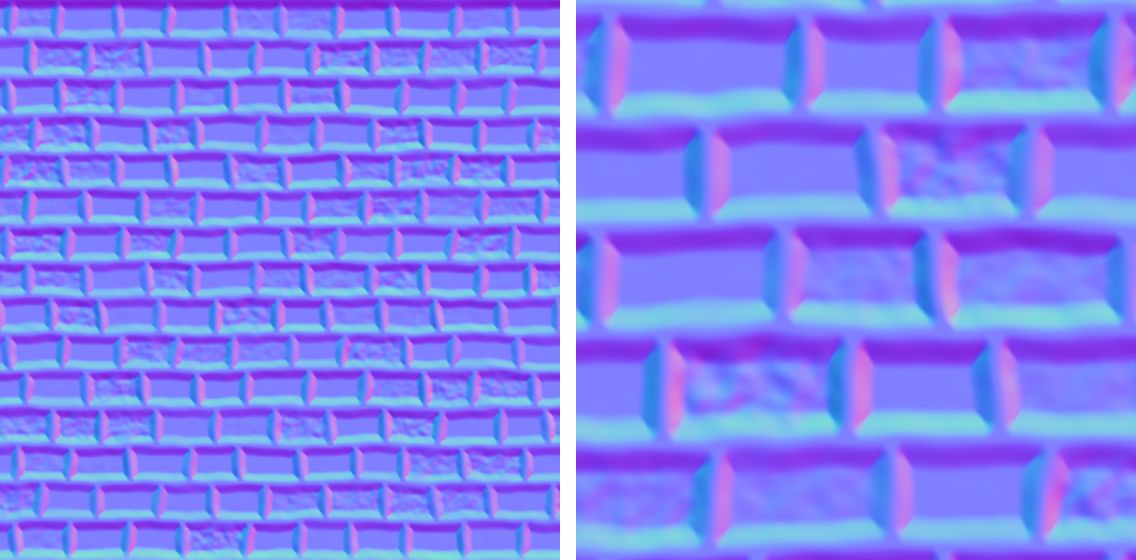
Left, the full canvas; right, a detail of the centre.
Write a Shadertoy shader that draws this texture map.

```glsl
// Tangent-space normal map of a worn, hand-laid brick wall in running bond.

const float TAU = 6.2831853;
const vec2 BRICKS = vec2(10.0, 15.0);   // repeats across and down
const float BEVEL_WIDTH = 0.014;
const float BEVEL_HEIGHT = 0.007;
const float CORNER_RADIUS = 0.008;
const float JOINT_GAP = 0.0008;
const float BEVEL_ASPECT = 0.75;        // below 1 widens the top and bottom bevels

vec2 hash2(vec2 p) {
    vec3 q = fract(vec3(p.xyx) * vec3(0.1031, 0.1030, 0.0973));
    q += dot(q, q.yzx + 33.33);
    return fract((q.xx + q.yz) * q.zy);
}

float cornerRamp(vec2 cell, vec2 offset, float period, float seed) {
    vec2 gradient = hash2(mod(cell, period) + seed) * 2.0 - 1.0;
    return dot(gradient, offset);
}

// Gradient noise that tiles after "period" cells.
float gradientNoise(vec2 uv, float period, float seed) {
    vec2 p = uv * period;
    vec2 i = floor(p), f = fract(p);
    vec2 w = f * f * f * (f * (f * 6.0 - 15.0) + 10.0);
    vec2 e = vec2(1.0, 0.0);
    float low = mix(cornerRamp(i, f, period, seed),
                    cornerRamp(i + e.xy, f - e.xy, period, seed), w.x);
    float high = mix(cornerRamp(i + e.yx, f - e.yx, period, seed),
                     cornerRamp(i + e.xx, f - e.xx, period, seed), w.x);
    return mix(low, high, w.y);
}

float roundedBox(vec2 p, vec2 halfSize, float radius) {
    vec2 q = abs(p) - halfSize + radius;
    return length(max(q, 0.0)) + min(max(q.x, q.y), 0.0) - radius;
}

// Alternate rows shift by half a brick; the lower courses drift sideways.
float rowShift(float row) {
    return 0.5 * mod(row, 2.0) + 0.1 - 0.8 * (1.0 - smoothstep(2.0, 8.0, row));
}

// Position of an uneven, slightly leaning vertical joint, in bricks.
float jointPosition(float index, float row, float v) {
    vec2 h = hash2(vec2(mod(index, BRICKS.x), row) + 17.0) - 0.5;
    return index + 0.2 * h.x + 0.16 * h.y * (v - 0.5);
}

// Gentle sag of the courses and raggedness of the edges.
vec2 warpWall(vec2 uv) {
    vec2 coarse = vec2(gradientNoise(uv, 6.0, 3.0), gradientNoise(uv, 7.0, 41.0));
    vec2 fine = vec2(gradientNoise(uv, 28.0, 71.0), gradientNoise(uv, 28.0, 113.0));
    uv.y -= 0.006 * sin(TAU * uv.y);
    return uv + coarse * vec2(0.006, 0.009) + fine * 0.004;
}

float wallHeight(vec2 uv) {
    vec2 p = warpWall(uv) * BRICKS;
    float row = mod(floor(p.y), BRICKS.y);
    float v = fract(p.y);
    float u = p.x - rowShift(row);

    // Find the brick between its two joints.
    float index = floor(u);
    if (u < jointPosition(index, row, v)) index -= 1.0;
    else if (u >= jointPosition(index + 1.0, row, v)) index += 1.0;
    float left = jointPosition(index, row, v);
    float right = jointPosition(index + 1.0, row, v);

    // Bevelled block with its own height and size.
    vec2 brick = vec2(mod(index, BRICKS.x), row);
    vec2 look = hash2(brick + 53.0);
    vec2 scale = vec2(1.0, BEVEL_ASPECT) / BRICKS;
    vec2 local = vec2(u - 0.5 * (left + right), v - 0.5) * scale;
    vec2 halfSize = vec2(right - left, 1.0) * scale * 0.5 - JOINT_GAP * (0.5 + look.y);
    float inset = -roundedBox(local, halfSize, CORNER_RADIUS);
    float bevel = smoothstep(0.0, BEVEL_WIDTH, inset);

    // Only some faces are strongly pitted.
    float wear = mix(0.06, 1.0, smoothstep(0.5, 1.0, look.x));
    float pits = gradientNoise(uv, 46.0, 151.0) + 0.4 * gradientNoise(uv, 85.0, 197.0);
    return bevel * (BEVEL_HEIGHT * mix(0.8, 1.15, look.y) + 0.004 * wear * pits);
}

// Central differences of the height field.
vec2 wallSlope(vec2 uv, float stepSize) {
    vec2 e = vec2(stepSize, 0.0);
    return vec2(wallHeight(uv + e.xy) - wallHeight(uv - e.xy),
                wallHeight(uv + e.yx) - wallHeight(uv - e.yx)) / (2.0 * stepSize);
}

// Extra tilt where the sheet ends at the top and bottom.
float rimTilt(float y) {
    return 0.45 * (1.0 - smoothstep(0.0, 0.022, y)) - 0.8 * smoothstep(0.982, 0.996, y);
}

vec3 encodeNormal(vec2 slope) {
    return 0.5 + 0.5 * normalize(vec3(slope, 1.0));
}

void mainImage(out vec4 fragColor, in vec2 fragCoord) {
    vec2 uv = fragCoord / iResolution.xy;
    float jointStrength = 0.95 + 0.6 * gradientNoise(uv, 9.0, 229.0);
    vec2 slope = wallSlope(uv, 0.0022) * vec2(jointStrength, 1.35);
    slope.y += rimTilt(uv.y);
    fragColor = vec4(encodeNormal(slope), 1.0);
}
```
